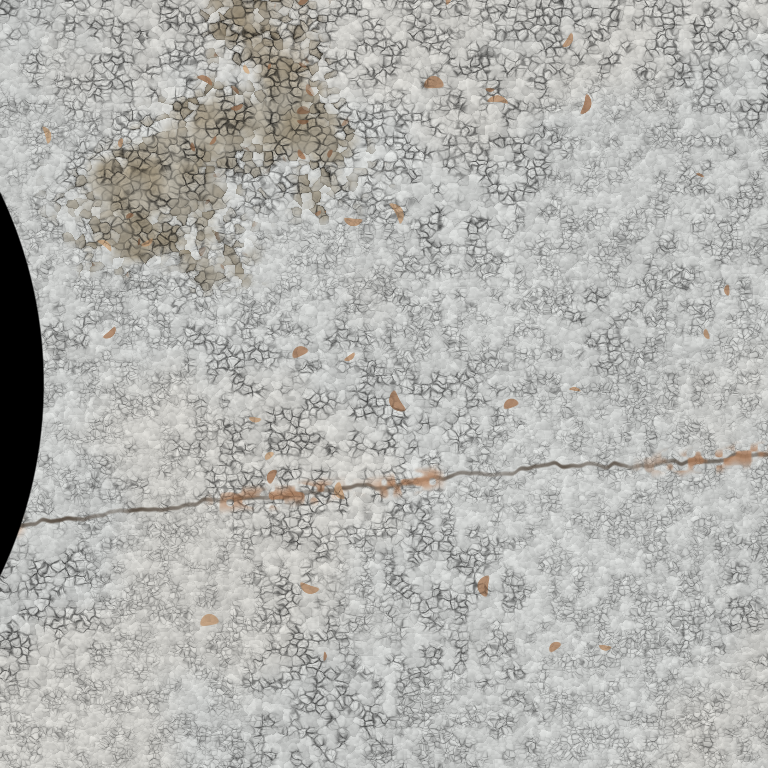
This texture is drawn by a WebGL 1 fragment shader. Its source:

```glsl
precision highp float;
// Weathered pale aggregate paving: warped Voronoi grains with dark gaps in two
// sizes, a brown damp stain, a thin littered crack, scattered dry flakes and
// a black disc cut by the left border.
uniform vec2 u_resolution;

const vec3 STONE = vec3(1.0, 0.995, 0.972);
const vec3 STAIN = vec3(0.80, 0.755, 0.68);
const vec3 SOIL = vec3(0.33, 0.29, 0.25);
const vec3 RUST = vec3(0.60, 0.43, 0.31);
const vec3 STRAW = vec3(0.80, 0.66, 0.51);

float hash(vec2 p) {
  vec3 q = fract(vec3(p.xyx) * 0.1031);
  q += dot(q, q.yzx + 33.33);
  return fract((q.x + q.y) * q.z);
}

vec2 hash2(vec2 p) {
  return vec2(hash(p), hash(p + 57.3));
}

float noise(vec2 p) {
  vec2 i = floor(p), f = fract(p);
  f = f * f * (3.0 - 2.0 * f);
  return mix(mix(hash(i), hash(i + vec2(1, 0)), f.x),
             mix(hash(i + vec2(0, 1)), hash(i + 1.0), f.x), f.y);
}

float fbm(vec2 p) {
  float sum = 0.0, amp = 0.5;
  for (int i = 0; i < 4; i++) {
    sum += amp * noise(p);
    p = p * 2.03 + 17.1;
    amp *= 0.5;
  }
  return sum / 0.9375;
}

// Nearest grain: xy = offset from its centre, z = gap to the next, w = id
vec4 grains(vec2 p) {
  vec2 cell = floor(p), offset = vec2(0);
  float first = 9.0, second = 9.0, id = 0.0;
  for (int y = -1; y <= 1; y++) {
    for (int x = -1; x <= 1; x++) {
      vec2 c = cell + vec2(x, y);
      vec2 d = p - c - 0.08 - 0.84 * hash2(c);
      float len = length(d);
      if (len < first) {
        second = first;
        first = len;
        offset = d;
        id = hash(c + 91.7);
      } else {
        second = min(second, len);
      }
    }
  }
  return vec4(offset, second - first, id);
}

// Brightness of a grain layer, with gaps of the given depth
float grainTone(vec4 g, float depth) {
  float gap = 1.0 - smoothstep(0.0, 0.36, g.z);
  float facet = 0.07 * dot(g.xy, vec2(-0.5, 0.85));
  return 0.805 + 0.13 * (g.w - 0.5) + facet - depth * gap;
}

float capsule(vec2 p, vec2 a, vec2 b, float radius) {
  vec2 ab = b - a;
  return length(p - a - ab * clamp(dot(p - a, ab) / dot(ab, ab), 0.0, 1.0)) - radius;
}

float stainDistance(vec2 p) {
  float d = capsule(p, vec2(0.33, 0.96), vec2(0.42, 0.79), 0.045);
  d = min(d, capsule(p, vec2(0.15, 0.74), vec2(0.33, 0.84), 0.057));
  d = min(d, capsule(p, vec2(0.13, 0.69), vec2(0.28, 0.68), 0.032));
  return max(d, 0.045 - length((p - vec2(0.325, 0.745)) * vec2(1.0, 0.8)));
}

// Scattered slivers: x = coverage, y = colour choice
vec2 flakes(vec2 p, float count, float chance, float size, float blur) {
  vec2 cell = floor(p * count), result = vec2(0);
  for (int y = -1; y <= 1; y++) {
    for (int x = -1; x <= 1; x++) {
      vec2 c = cell + vec2(x, y), r = hash2(c + 7.9);
      vec2 d = p - (c + hash2(c + 23.1)) / count;
      float angle = 6.2832 * r.y;
      d = mat2(cos(angle), -sin(angle), sin(angle), cos(angle)) * d;
      d.y += 25.0 * d.x * d.x;
      float len = size * (0.5 + hash(c + 3.3));
      float edge = (length(d * vec2(1.0, 1.6 + 1.6 * r.y)) - len);
      float cover = step(r.x, chance) * (1.0 - smoothstep(-blur, blur, edge));
      if (cover > result.x) result = vec2(cover, hash(c + 41.0));
    }
  }
  return result;
}

void main() {
  vec2 p = gl_FragCoord.xy / u_resolution;
  float pixel = 1.0 / u_resolution.y;
  vec2 warp = vec2(noise(p * 130.0), noise(p * 130.0 + 31.0)) - 0.5;
  vec2 q = p + 0.006 * warp;
  vec4 coarse = grains(q * vec2(82.0, 96.0));
  vec4 fine = grains(q * vec2(145.0, 180.0) + 11.0);

  // Stone surface: worn areas show finer grains and shallower gaps
  float worn = smoothstep(0.36, 0.68, fbm(p * 5.0 + 4.0) + 0.18 * (0.45 - p.y));
  worn = max(worn, 1.0 - smoothstep(0.02, 0.11, capsule(p, vec2(0.3, 0.64), vec2(0.47, 0.66), 0.0)));
  float reach = stainDistance(p) + 0.10 * (fbm(p * 22.0) - 0.5) + 0.05 * (coarse.w - 0.5);
  float stain = 1.0 - smoothstep(-0.025, 0.025, reach);
  float depth = mix(0.46, 0.27, worn) * smoothstep(0.15, 0.8, noise(p * 65.0 + 9.0));
  float tone = mix(grainTone(coarse, depth + 0.16 * stain), grainTone(fine, depth), 0.25 + 0.3 * worn * (1.0 - stain));
  tone += 0.07 * (noise(p * 260.0) - 0.5) + 0.06 * (fbm(p * 6.0 + 20.0) - 0.5);
  vec3 tint = STONE + vec3(-0.014, 0.0, 0.014) * smoothstep(0.5, 0.7, fbm(p * 3.0) + 0.15 * p.x);
  vec3 color = tone * tint;
  color = mix(color, color * STAIN, stain * (0.65 + 0.6 * noise(p * 45.0)));

  // Crack with soil in it and rusty litter beside it
  float path = 0.308 + 0.14 * p.x - 0.04 * p.x * p.x;
  path += 0.022 * (fbm(vec2(p.x * 14.0, 2.0)) - 0.5) + 0.006 * (noise(vec2(p.x * 90.0, 5.0)) - 0.5);
  float away = abs(p.y - path);
  float crack = 1.0 - smoothstep(0.0008, 0.0042, away);
  color = mix(color, SOIL, crack * (0.35 + 0.6 * noise(vec2(p.x * 45.0, 8.0))));
  float litter = smoothstep(0.5, 0.72, noise(vec2(p.x * 13.0, 3.0))) * (1.0 - smoothstep(0.003, 0.02, away));
  color = mix(color, RUST * (0.65 + 0.6 * tone), 0.75 * litter * smoothstep(0.35, 0.65, noise(p * 110.0)));

  // Dry flakes, with smaller ones gathered in the stain
  vec2 leaf = flakes(p, 17.0, 0.15, 0.010, pixel);
  color = mix(color, mix(RUST, STRAW, leaf.y) * (0.45 + 0.7 * tone), 0.8 * leaf.x);
  vec2 crumb = flakes(p, 48.0, 0.14, 0.006, pixel);
  color = mix(color, RUST * (0.5 + 0.6 * crumb.y), crumb.x * 0.75 * stain);

  float disc = length(p - vec2(-0.52, 0.5)) - 0.577;
  color *= smoothstep(-pixel, pixel, disc);
  gl_FragColor = vec4(clamp(color, 0.0, 1.0), 1.0);
}
```
